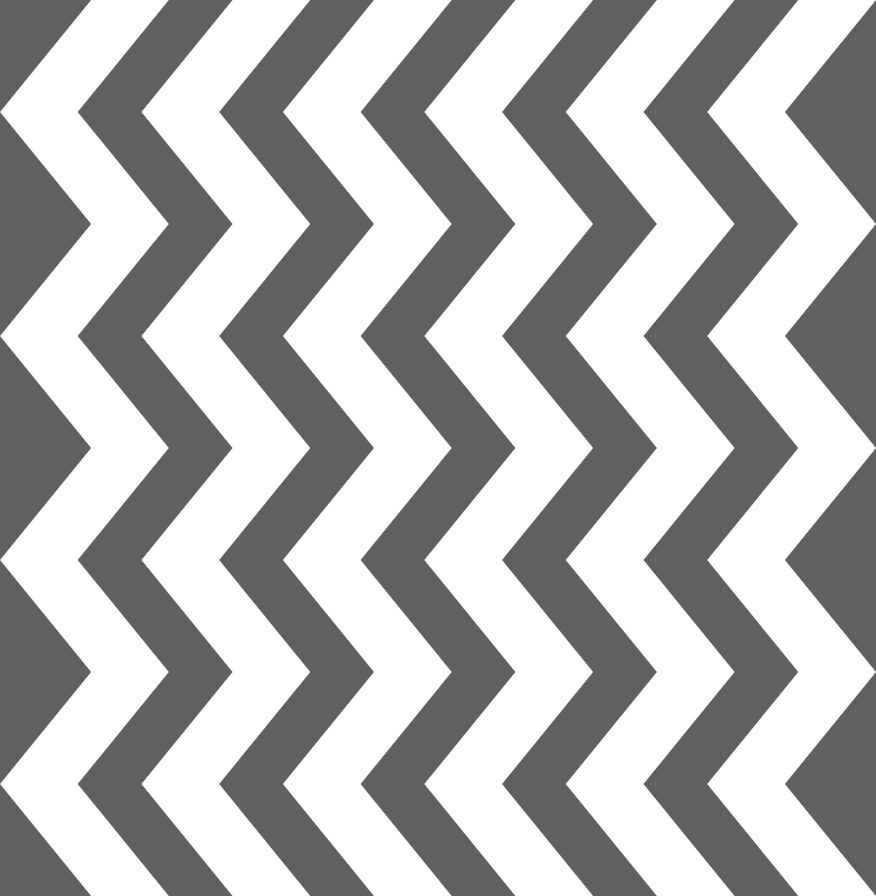
Give the GLSL for this pattern, as a Shadertoy shader.

```glsl
const vec3 WHITE = vec3(1.0);
const vec3 GRAY = vec3(0.376);

const float STRIPES = 6.0;        // white stripes across
const float WAVES = 4.0;          // zigzag periods down
const float SWING = 0.104;        // sideways reach of the zigzag
const float STRIPE_WIDTH = 0.0887;

// Triangle wave from 0 to 1, peaking at whole numbers
float triangleWave(float t) {
    return abs(2.0 * fract(t) - 1.0);
}

// Signed horizontal distance to the nearest of a limited row of stripes
float stripeDistance(float x, float pitch, float width, float count) {
    float center = 0.5 * width;
    float index = clamp(round((x - center) / pitch), 0.0, count - 1.0);
    return abs(x - center - index * pitch) - 0.5 * width;
}

// Coverage of an edge blended over the given width
float coverage(float distance, float blend) {
    return clamp(0.5 - distance / blend, 0.0, 1.0);
}

void mainImage(out vec4 fragColor, in vec2 fragCoord) {
    vec2 uv = fragCoord / iResolution.xy;

    // Straighten the zigzag, then measure vertical stripes
    float x = uv.x - SWING * triangleWave(uv.y * WAVES);
    float pitch = (1.0 - SWING - STRIPE_WIDTH) / (STRIPES - 1.0);
    float d = stripeDistance(x, pitch, STRIPE_WIDTH, STRIPES);

    // One-pixel blend measured across the slanted edge
    float slope = 2.0 * WAVES * SWING * iResolution.x / iResolution.y;
    float blend = 1.1 * length(vec2(1.0, slope)) / iResolution.x;

    fragColor = vec4(mix(GRAY, WHITE, coverage(d, blend)), 1.0);
}
```
